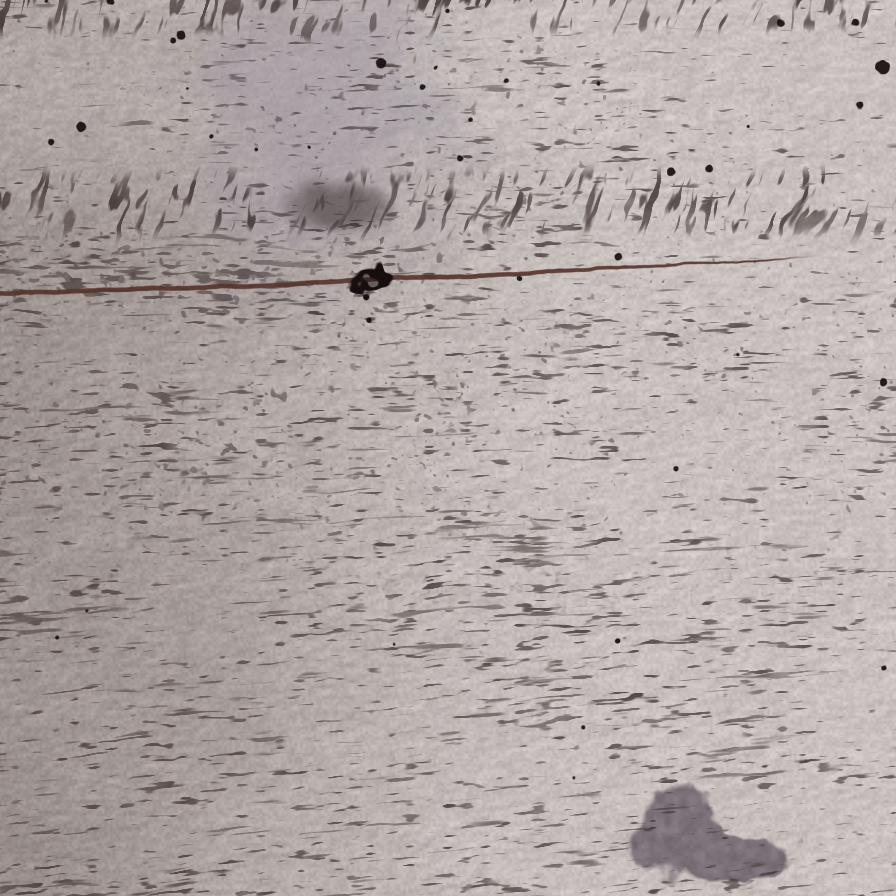
Give the GLSL for this texture, as a WebGL 1 fragment shader.

```glsl
precision highp float;
// Weathered whitewashed board: uneven pale paint broken by grain flecks,
// bands of upright cracks, worm holes, one long split with a knot, and stains.
// Flecks are thresholded stretched noise; holes sit in a jittered grid.
uniform vec2 u_resolution;

const vec3 PAINT_LIGHT = vec3(0.785, 0.755, 0.745);
const vec3 PAINT_SHADE = vec3(0.585, 0.545, 0.53);
const vec3 BARE_WOOD = vec3(0.22, 0.175, 0.17);
const vec3 HOLE_DARK = vec3(0.09, 0.06, 0.06);
const vec3 RUST = vec3(0.33, 0.20, 0.17);
const vec3 STAIN_VIOLET = vec3(0.43, 0.39, 0.43);
const vec3 STAIN_BLUE = vec3(0.61, 0.58, 0.63);

float hash(vec2 p) {
  vec3 q = fract(vec3(p.xyx) * 0.1031);
  q += dot(q, q.yzx + 33.33);
  return fract((q.x + q.y) * q.z);
}

float noise(vec2 p) {
  vec2 i = floor(p), f = fract(p);
  f = f * f * (3.0 - 2.0 * f);
  return mix(mix(hash(i), hash(i + vec2(1.0, 0.0)), f.x),
             mix(hash(i + vec2(0.0, 1.0)), hash(i + 1.0), f.x), f.y);
}

float fbm(vec2 p) {
  float sum = 0.0, amp = 0.5;
  for (int i = 0; i < 4; i++) {
    sum += amp * noise(p);
    p = p * 2.03 + 17.7;
    amp *= 0.5;
  }
  return sum / 0.9375;
}

// Ragged strokes whose proportions follow the two frequencies in freq.
float flecks(vec2 p, vec2 freq, float threshold) {
  float n = 0.68 * noise(p * freq) + 0.32 * noise(p * freq * 1.9 + 41.3);
  return smoothstep(threshold, threshold + 0.14, n);
}

// Soft band around a height, with a wavering outline.
float band(float y, float centre, float halfWidth) {
  return 1.0 - smoothstep(0.5 * halfWidth, halfWidth, abs(y - centre));
}

// Ragged elliptical patch, 1 inside and 0 outside.
float blotch(vec2 p, vec2 centre, vec2 radius, float soft) {
  float d = length((p - centre) / radius) + 1.1 * (fbm(p * 24.0) - 0.5);
  return 1.0 - smoothstep(1.0 - soft, 1.0 + soft, d);
}

// Round holes, at most one per grid cell.
float holes(vec2 p, float cells, float chance, float minRadius, float maxRadius) {
  vec2 base = floor(p * cells);
  float cover = 0.0;
  for (int y = -1; y <= 1; y++) {
    for (int x = -1; x <= 1; x++) {
      vec2 id = base + vec2(float(x), float(y)) + 7.0;
      vec2 centre = (id - 7.0 + vec2(hash(id + 3.1), hash(id + 19.7))) / cells;
      float radius = mix(minRadius, maxRadius, pow(hash(id + 53.0), 2.0));
      float d = length(p - centre) + 0.0016 * (noise(p * 260.0) - 0.5);
      cover = max(cover, step(hash(id + 71.0), chance)
                       * (1.0 - smoothstep(radius - 0.001, radius + 0.001, d)));
    }
  }
  return cover;
}

vec3 paint(vec2 p) {
  float light = smoothstep(-0.15, 0.75, p.x + 0.25 * (fbm(p * 4.0) - 0.5));
  light = mix(light, 1.0, 0.45 * smoothstep(0.68, 0.9, p.y));
  vec3 col = mix(PAINT_SHADE, PAINT_LIGHT, light);
  col += 0.06 * (fbm(p * vec2(30.0, 70.0)) - 0.5) + 0.07 * (noise(p * 330.0) - 0.5);
  // Brushed relief lit from the upper left.
  vec2 q = p * vec2(90.0, 170.0);
  return col + 0.06 * (noise(q) - noise(q + vec2(0.35, -0.5)));
}

void main() {
  vec2 p = gl_FragCoord.xy / u_resolution;
  vec2 warp = vec2(fbm(p * 14.0), fbm(p * 14.0 + 60.0)) - 0.5;
  vec3 col = paint(p);

  // Stains beneath the cracks.
  col = mix(col, STAIN_BLUE, 0.5 * blotch(p, vec2(0.36, 0.87), vec2(0.13, 0.16), 0.6));
  float violet = max(blotch(p, vec2(0.755, 0.07), vec2(0.05, 0.045), 0.1),
                     blotch(p, vec2(0.82, 0.04), vec2(0.065, 0.028), 0.1));
  col = mix(col, STAIN_VIOLET + 0.16 * (fbm(p * 110.0) - 0.5), 0.85 * violet);
  col = mix(col, BARE_WOOD, 0.5 * blotch(p, vec2(0.385, 0.772), vec2(0.05, 0.024), 0.5));

  // Grain flecks: nearly level above, rising to the right below.
  float tilt = mix(0.09, 0.015, smoothstep(0.1, 0.7, p.y));
  vec2 g = vec2(p.x, p.y - tilt * p.x) + 0.008 * warp;
  float wear = fbm(p * vec2(5.0, 13.0) + 8.0) + 0.10 * (0.5 - p.x);
  float limit = 0.83 - 0.27 * wear + 0.06 * smoothstep(0.7, 0.85, p.y);
  float level = flecks(g, vec2(48.0, 230.0), limit);
  level = max(level, 0.8 * flecks(g + 3.7, vec2(20.0, 200.0), limit + 0.06));
  float curls = flecks(p + 0.03 * warp, vec2(125.0, 165.0), limit + 0.05)
              * smoothstep(0.25, 0.5, p.y);

  // Upright cracks gathered in two bands.
  float wavyY = p.y + 0.03 * (fbm(p * 9.0) - 0.5);
  float bands = max(band(wavyY, 0.775, 0.045), band(wavyY, 0.99, 0.035));
  vec2 u = vec2(p.x - 0.3 * p.y, p.y) + 0.025 * warp;
  float upright = bands * flecks(u, vec2(150.0, 36.0), 0.61);
  float marks = max(max(0.8 * level, 0.55 * curls), 0.85 * upright);
  col = mix(col, BARE_WOOD, marks * mix(0.55, 1.0, noise(p * 40.0)));

  // Long split, fading at the right, passing through a knot.
  float splitY = 0.671 + 0.046 * pow(p.x, 1.2) + 0.007 * (fbm(vec2(p.x * 22.0, 2.0)) - 0.5);
  float splitWidth = 0.0017 * (1.0 - smoothstep(0.5, 0.93, p.x));
  float split = 1.0 - smoothstep(splitWidth, splitWidth + 0.0018, abs(p.y - splitY));
  col = mix(col, RUST, 0.9 * split * (1.0 - smoothstep(0.85, 0.92, p.x)));
  float knotDist = length((p - vec2(0.414, 0.686)) / vec2(1.25, 1.0)) + 0.014 * (noise(p * 120.0) - 0.5);
  float knot = 1.0 - smoothstep(0.015, 0.018, knotDist);
  col = mix(col, HOLE_DARK, knot * mix(0.5, 1.0, smoothstep(0.004, 0.009, knotDist)));

  // Worm holes crowd the upper board.
  float upper = smoothstep(0.78, 0.86, p.y);
  float worm = max(holes(p, 24.0, mix(0.03, 0.22, upper), 0.0018, 0.0045),
                   holes(p + 0.13, 7.0, 0.16 * upper, 0.005, 0.009));
  col = mix(col, HOLE_DARK, 0.93 * worm);

  gl_FragColor = vec4(clamp(col, 0.0, 1.0), 1.0);
}
```
